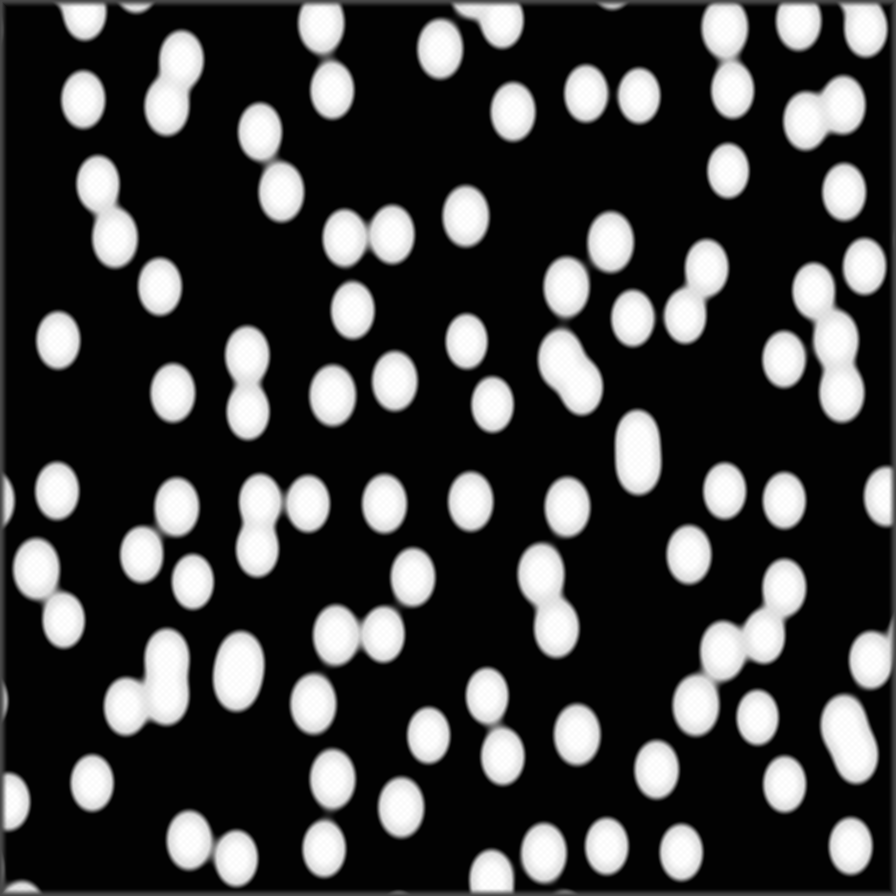
Reproduce this pattern procedurally as a WebGL 1 fragment shader.

```glsl
precision highp float;
// Soft white oval blobs scattered on black, fusing into chains where they touch.

uniform vec2 u_resolution;

const float GRID = 12.0;                   // scatter cells across the canvas
const float JITTER = 0.8;                  // blob wander inside its cell
const float KEEP_SPARSE = 0.52;            // share of filled cells in thin regions
const float KEEP_DENSE = 0.95;             // share of filled cells in crowded regions
const float REGION = 3.0;                  // cells per density region
const vec2 RADII = vec2(0.0247, 0.0325);   // half width and height of a blob
const float SIZE_VARIATION = 0.12;
const float FUSION = 2.2;                  // lower values fuse blobs from further away
const float EDGE_INNER = 0.85;             // edge blur, in blob radii
const float EDGE_OUTER = 1.13;
const float RIM_WHITE = 0.87;
const float CORE_WHITE = 0.99;
const float BLACK = 0.008;
const float WEAVE_COUNT = 128.0;           // fine dots across the canvas
const float WEAVE_DEPTH = 0.012;
const float FRAME_WIDTH = 0.009;
const float FRAME_GREY = 0.28;
const float PI = 3.14159265;

float hash(vec2 p) {
  return fract(sin(dot(p, vec2(127.1, 311.7))) * 43758.5453);
}

vec2 hash2(vec2 p) {
  return vec2(hash(p + 17.3), hash(p + 41.9));
}

// Smoothly varying chance that a cell holds a blob
float keepChance(vec2 cell) {
  vec2 p = cell / REGION;
  vec2 i = floor(p);
  vec2 f = smoothstep(0.0, 1.0, fract(p));
  float low = mix(hash(i), hash(i + vec2(1.0, 0.0)), f.x);
  float high = mix(hash(i + vec2(0.0, 1.0)), hash(i + 1.0), f.x);
  return mix(KEEP_SPARSE, KEEP_DENSE, mix(low, high, f.y));
}

// Fused distance in blob radii: 0 at a centre, 1 on the outline
float blobDistance(vec2 uv) {
  vec2 home = floor(uv * GRID);
  float field = 0.0;
  for (int y = -1; y <= 1; y++) {
    for (int x = -1; x <= 1; x++) {
      vec2 cell = home + vec2(float(x), float(y));
      vec2 centre = (cell + 0.5 + JITTER * (hash2(cell) - 0.5)) / GRID;
      float size = 1.0 + SIZE_VARIATION * (hash(cell + 73.1) - 0.5);
      vec2 d = (uv - centre) / (RADII * size);
      float present = step(hash(cell + 5.7), keepChance(cell));
      field += present * exp(-FUSION * dot(d, d));
    }
  }
  return sqrt(max(-log(max(field, 1e-12)) / FUSION, 0.0));
}

void main() {
  vec2 uv = gl_FragCoord.xy / u_resolution;

  // Blob body: blurred outline and a brighter core
  float d = blobDistance(uv);
  float body = 1.0 - smoothstep(EDGE_INNER, EDGE_OUTER, d);
  float white = mix(CORE_WHITE, RIM_WHITE, smoothstep(0.4, 0.9, d));

  // Faint dotted weave in the white
  vec2 wave = sin(uv * WEAVE_COUNT * 2.0 * PI);
  white += WEAVE_DEPTH * wave.x * wave.y;

  float value = mix(BLACK, white, body);

  // Grey fade along the canvas border
  vec2 toBorder = min(uv, 1.0 - uv);
  float frame = 1.0 - smoothstep(0.0, FRAME_WIDTH, min(toBorder.x, toBorder.y));
  value = mix(value, FRAME_GREY, frame);

  gl_FragColor = vec4(vec3(value), 1.0);
}
```
